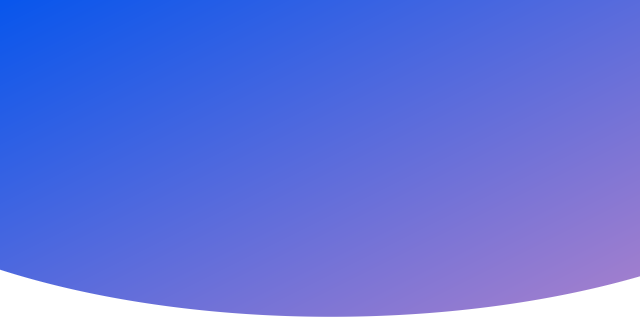
Reproduce this background procedurally as a WebGL 2 fragment shader.

```glsl
#version 300 es
precision highp float;
// A blue to mauve diagonal gradient fills a panel whose lower rim is a wide,
// shallow curve above white. The rim is the lower arc of one large ellipse,
// smoothed by an approximate signed distance.

#define START_COLOR vec3(0.030, 0.336, 0.926)
#define END_COLOR   vec3(0.668, 0.506, 0.800)
#define PAPER_COLOR vec3(1.0)
#define RIM_CENTER  vec2(1.034, 0.747)
#define RIM_RADII   vec2(1.724, 0.737)

uniform vec2 u_resolution;
out vec4 fragColor;

// Approximate distance to an ellipse, negative inside.
float ellipseDistance(vec2 p, vec2 radii) {
    float k = length(p / radii);
    float slope = length(p / (radii * radii));
    return k * (k - 1.0) / max(slope, 1e-4);
}

void main() {
    // Positions in canvas heights, origin at the lower left.
    vec2 p = gl_FragCoord.xy / u_resolution.y;
    vec2 uv = gl_FragCoord.xy / u_resolution;
    float pixel = 1.0 / u_resolution.y;

    // Gradient from the top left corner to the bottom right one.
    float t = 0.5 * (uv.x + 1.0 - uv.y);
    vec3 panel = mix(START_COLOR, END_COLOR, t);

    // Curved lower rim, blended over one pixel.
    float rim = ellipseDistance(p - RIM_CENTER, RIM_RADII);
    float outside = clamp(rim / pixel + 0.5, 0.0, 1.0);

    fragColor = vec4(mix(panel, PAPER_COLOR, outside), 1.0);
}
```
